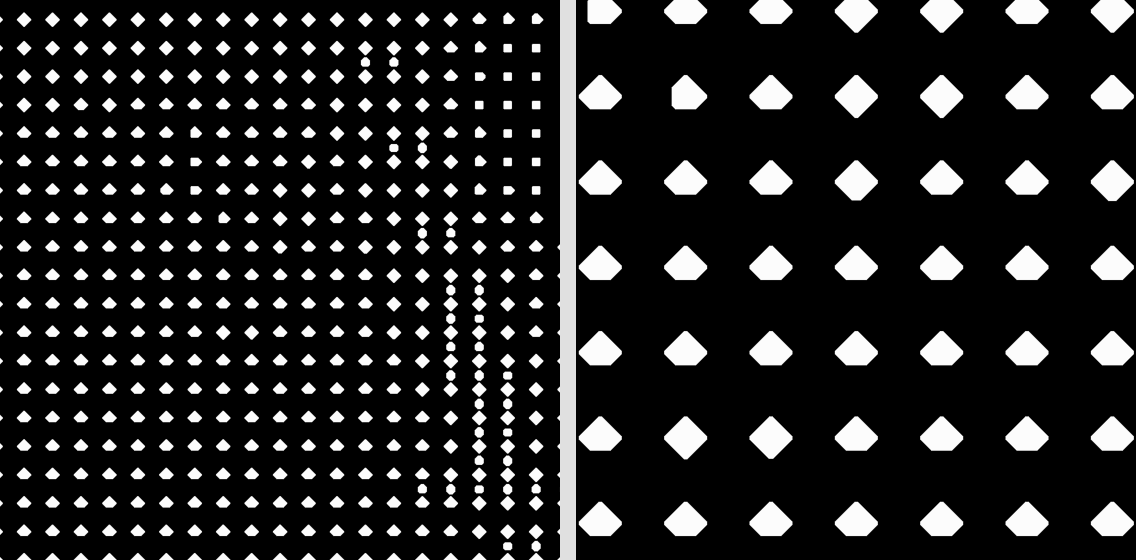
Left: the whole. Right: its middle third, enlarged.
This pattern is drawn by a WebGL 2 fragment shader. Its source:

```glsl
#version 300 es
precision highp float;

uniform vec2 u_resolution;
out vec4 fragColor;

float hash(vec2 p) {
    vec3 q = fract(vec3(p.xyx) * 0.1031);
    q += dot(q, q.yzx + 33.33);
    return fract((q.x + q.y) * q.z);
}

float bump(vec2 p, vec2 center, float spread) {
    vec2 d = p - center;
    return exp(-dot(d, d) / spread);
}

// Column where the bright diagonal ridge crosses a row
float ridgeColumn(float row) {
    return 12.4 + 0.3 * row;
}

// Tone of the halftone at a grid cell (column, row from the top)
float toneAt(vec2 cell) {
    float fromRidge = (cell.x - ridgeColumn(cell.y)) / 2.3;
    float tone = 0.55 + 0.6 * exp(-fromRidge * fromRidge);
    tone += 0.4 * (1.0 - smoothstep(2.4, 4.2, cell.y + 0.15 * cell.x));
    tone -= 0.65 * smoothstep(13.5, 16.5, cell.x) * (1.0 - smoothstep(4.0, 10.0, cell.y));
    tone -= 0.36 * bump(cell, vec2(6.0, 5.7), 3.0);
    tone += 0.35 * bump(cell, vec2(9.3, 6.4), 2.5);
    tone += 0.25 * bump(cell, vec2(7.5, 11.3), 1.0);
    return tone + 0.2 * (hash(cell + 40.0) - 0.5);
}

// Reach of one tip, which grows out of the square core past its threshold
float tipReach(float tone, float threshold) {
    return mix(0.15, 0.252, smoothstep(threshold - 0.03, threshold + 0.03, tone));
}

// Diamond clipped on each side: right, top, left and bottom tips appear in turn
float dotDistance(vec2 p, float tone) {
    float diamond = (abs(p.x) + abs(p.y) - 0.27) * 0.7071;
    float sides = max(p.x - tipReach(tone, 0.1), -p.x - tipReach(tone, 0.36));
    float ends = max(p.y - tipReach(tone, 0.72), -p.y - tipReach(tone, 0.2));
    return max(diamond, max(sides, ends));
}

// Half width, in columns, of the run of linking dots in a gap between rows
float linkReach(float gap) {
    if (gap < 9.0) return mod(gap, 3.0) == 1.0 ? 0.75 : -1.0;
    if (gap == 17.0) return -1.0;
    return gap == 16.0 ? 3.3 : 1.05;
}

// Small rounded dot that links two vertical neighbours on the ridge
float linkDistance(vec2 p, float variation) {
    float top = mix(0.14, 0.19, step(0.3, variation));
    float bottom = mix(0.14, 0.18, step(0.5, variation));
    float bevel = (abs(p.x) + abs(p.y) - 0.235) * 0.7071;
    return max(bevel, max(abs(p.x) - 0.16, max(p.y - bottom, -p.y - top)));
}

void main() {
    vec2 uv = gl_FragCoord.xy / u_resolution;

    // Square grid, one unit per repeat, rows counted downward
    vec2 grid = (vec2(uv.x, 1.0 - uv.y) - vec2(0.043, 0.0352)) / 0.0508;
    float soft = 0.7 / (0.0508 * min(u_resolution.x, u_resolution.y));

    // Main dots
    vec2 cell = floor(grid + 0.5);
    float dist = dotDistance(grid - cell, toneAt(cell));

    // Linking dots along the ridge
    vec2 gap = vec2(cell.x, floor(grid.y));
    if (abs(gap.x - ridgeColumn(gap.y)) <= linkReach(gap.y)) {
        vec2 local = grid - gap - vec2(0.0, 0.51);
        dist = min(dist, linkDistance(local, hash(gap + 75.0)));
    }

    float ink = 1.0 - smoothstep(-soft, soft, dist);
    fragColor = vec4(vec3(0.99 * ink), 1.0);
}
```
